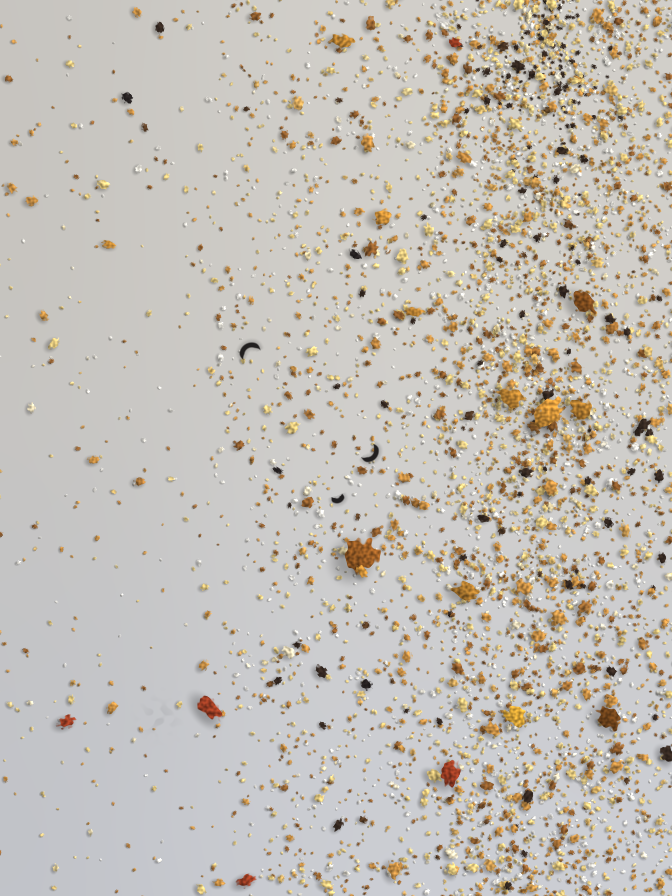
Give the GLSL for this texture, as a WebGL 2 fragment shader.

```glsl
#version 300 es
precision highp float;
// Spice and bread crumbs scattered over a pale table, densest in a band at right.
// Rotated jittered grids place the small grains by a density field; a few large
// crumbs and curled husks are set on top, each with a soft shadow to its left.
uniform vec2 u_resolution;
out vec4 fragColor;

vec3 hash3(vec3 p) {
  p = fract(p * vec3(0.1031, 0.1030, 0.0973));
  p += dot(p, p.yxz + 33.33);
  return fract((p.xxy + p.yxx) * p.zyx);
}

float gradientNoise(vec2 p) {
  vec2 i = floor(p), f = p - i, u = f * f * f * (f * (f * 6.0 - 15.0) + 10.0);
  vec4 n;
  for (int k = 0; k < 4; k++) {
    vec2 corner = vec2(k & 1, k >> 1);
    float a = 6.2832 * hash3(vec3(i + corner, 7.0)).x;
    n[k] = dot(vec2(cos(a), sin(a)), f - corner);
  }
  return mix(mix(n.x, n.y, u.x), mix(n.z, n.w, u.x), u.y);
}

mat2 rotation(float a) {
  return mat2(cos(a), sin(a), -sin(a), cos(a));
}

// Gaussian bump with separate widths on each axis
float bump(vec2 q, vec2 width) {
  q /= width;
  return exp(-dot(q, q));
}

// Dark, peppery patch near the top of the band
float pepper(vec2 p) {
  return bump(p - vec2(0.615, 0.94), vec2(0.062, 0.14));
}

float density(vec2 p) {
  float d = 0.018 + 0.10 * smoothstep(0.20, 0.34, p.x) + 0.11 * smoothstep(0.45, 0.54, p.x);
  d += 0.20 * bump(p - vec2(0.59, 0.45), vec2(0.085, 0.8)) + 0.42 * pepper(p);
  d += 0.16 * bump(p - vec2(0.60, 0.54), vec2(0.08, 0.06));
  return d * (1.0 + 1.3 * gradientNoise(p * 24.0));
}

vec3 grainColor(float t, float dark) {
  vec3 c = mix(vec3(0.91, 0.90, 0.87), vec3(0.88, 0.78, 0.49), smoothstep(0.20, 0.32, t));
  c = mix(c, vec3(0.78, 0.56, 0.27), smoothstep(0.46, 0.60, t));
  c = mix(c, vec3(0.57, 0.37, 0.18), smoothstep(0.72, 0.84, t));
  return mix(c, vec3(0.21, 0.16, 0.13), smoothstep(0.91, 0.95, t + 0.25 * dark));
}

// Rough ellipse with mottled surface, light from the upper right, and a shadow
void crumb(inout vec3 col, vec2 p, vec2 center, vec2 radius, float angle, vec3 tint) {
  float size = min(radius.x, radius.y), px = 1.0 / u_resolution.y;
  vec2 q = p - center;
  if (length(q) > 3.0 * max(radius.x, radius.y) + px) return;
  mat2 turn = rotation(angle);
  vec2 local = turn * q / radius;
  float shade = length(turn * (q + size * vec2(0.65, 0.35)) / radius);
  col *= 1.0 - 0.24 * smoothstep(1.9, 0.5, shade);
  float rough = gradientNoise(local * 1.6 + center * 91.0);
  float d = (length(local) - 1.0 + 0.65 * rough) * size;
  float grain = gradientNoise(q * 260.0 + center * 53.0);
  float light = 0.97 + 0.16 * dot(q, vec2(0.7)) / size + 0.55 * grain;
  col = mix(col, tint * clamp(light, 0.55, 1.35), smoothstep(px, -px, d));
}

// Thin curled husk: an arc facing a direction, tapering to its ends
void husk(inout vec3 col, vec2 p, vec2 center, float radius, vec2 facing) {
  vec2 q = p - center;
  float px = 1.0 / u_resolution.y;
  float along = dot(q, normalize(facing)) / max(length(q), 0.0001);
  float d = abs(length(q) - radius) - 0.0027 * smoothstep(-0.1, 0.7, along);
  float span = smoothstep(-0.15, 0.1, along);
  col *= 1.0 - 0.15 * span * smoothstep(0.006, 0.0, d);
  col = mix(col, vec3(0.13, 0.12, 0.12), span * smoothstep(px, -px, d));
}

void main() {
  vec2 p = gl_FragCoord.xy / u_resolution.y;
  p.x += 0.375 - 0.5 * u_resolution.x / u_resolution.y;

  // Table: cool below, warm above, slightly dim at left
  vec3 col = mix(vec3(0.785, 0.793, 0.815), vec3(0.808, 0.798, 0.778), smoothstep(0.0, 0.75, p.y));
  col *= 0.965 + 0.05 * smoothstep(0.0, 0.45, p.x) + 0.006 * gradientNoise(p * 5.0);
  col -= 0.05 * bump(p - vec2(0.178, 0.20), vec2(0.018)) * smoothstep(0.0, 0.3, gradientNoise(p * 90.0));

  // Scattered grains, from dust to small crumbs
  for (int layer = 0; layer < 7; layer++) {
    float k = float(layer), cell = 0.0075 * pow(1.24, k);
    mat2 turn = rotation(0.4 + 1.7 * k);
    vec2 base = floor(turn * p / cell);
    for (int n = 0; n < 9; n++) {
      vec2 id = base + vec2(n % 3 - 1, n / 3 - 1);
      vec3 h = hash3(vec3(id + 200.0, k + 3.0)), g = hash3(vec3(id + 340.0, k + 19.0));
      vec2 center = (id + 0.5 + 0.8 * (h.xy - 0.5)) * cell * turn;
      float r = cell * mix(0.13, 0.30, g.x * g.x);
      if (length(p - center) > 3.0 * r + 0.002) continue;
      if (h.z > density(center) * (1.15 - 0.08 * k)) continue;
      float tone = g.y * (0.88 + 0.025 * k) + 0.05 * k * (1.0 - g.y);
      crumb(col, p, center, r * vec2(1.15, 0.85), 6.2832 * g.z, grainColor(tone, pepper(center)));
    }
  }

  // Large crumbs: toasted, amber, red and dark
  vec3 toast = vec3(0.58, 0.35, 0.14), amber = vec3(0.80, 0.56, 0.22);
  vec3 red = vec3(0.61, 0.24, 0.14), black = vec3(0.15, 0.13, 0.13);
  crumb(col, p, vec2(0.403, 0.380), vec2(0.017, 0.018), 0.3, toast);
  crumb(col, p, vec2(0.404, 0.362), vec2(0.007, 0.005), 0.9, amber);
  crumb(col, p, vec2(0.234, 0.210), vec2(0.016, 0.009), 0.9, red);
  crumb(col, p, vec2(0.503, 0.137), vec2(0.010, 0.013), 0.2, red);
  crumb(col, p, vec2(0.680, 0.199), vec2(0.014, 0.010), 0.7, toast * 0.75);
  crumb(col, p, vec2(0.074, 0.194), vec2(0.009, 0.006), -0.3, red);
  crumb(col, p, vec2(0.275, 0.017), vec2(0.010, 0.006), -0.4, red);
  crumb(col, p, vec2(0.508, 0.952), vec2(0.007, 0.005), 0.3, red);
  crumb(col, p, vec2(0.382, 0.954), vec2(0.012, 0.007), 0.1, amber * 0.9);
  crumb(col, p, vec2(0.576, 0.201), vec2(0.012, 0.010), 0.5, vec3(0.87, 0.66, 0.22));
  crumb(col, p, vec2(0.612, 0.538), vec2(0.018, 0.012), -0.9, amber);
  crumb(col, p, vec2(0.570, 0.557), vec2(0.014, 0.010), 0.4, amber * 0.88);
  crumb(col, p, vec2(0.649, 0.543), vec2(0.013, 0.010), 0.8, amber * 0.85);
  crumb(col, p, vec2(0.521, 0.341), vec2(0.014, 0.009), 0.2, amber * 0.85);
  crumb(col, p, vec2(0.651, 0.663), vec2(0.014, 0.010), 0.8, toast * 0.85);
  crumb(col, p, vec2(0.427, 0.758), vec2(0.010, 0.008), 0.0, amber);
  crumb(col, p, vec2(0.462, 0.652), vec2(0.010, 0.005), 0.0, amber * 0.9);
  crumb(col, p, vec2(0.122, 0.727), vec2(0.007, 0.004), 0.2, amber);
  crumb(col, p, vec2(0.142, 0.891), vec2(0.006, 0.005), 0.8, black);
  crumb(col, p, vec2(0.396, 0.716), vec2(0.007, 0.004), 0.6, black);
  crumb(col, p, vec2(0.310, 0.475), vec2(0.005, 0.003), 0.4, black);
  crumb(col, p, vec2(0.409, 0.236), vec2(0.006, 0.005), 0.4, black);

  husk(col, p, vec2(0.410, 0.497), 0.010, vec2(0.7, -0.6));
  husk(col, p, vec2(0.281, 0.604), 0.011, vec2(-0.5, 0.85));
  husk(col, p, vec2(0.376, 0.447), 0.006, vec2(0.3, -0.9));
  fragColor = vec4(col, 1.0);
}
```
